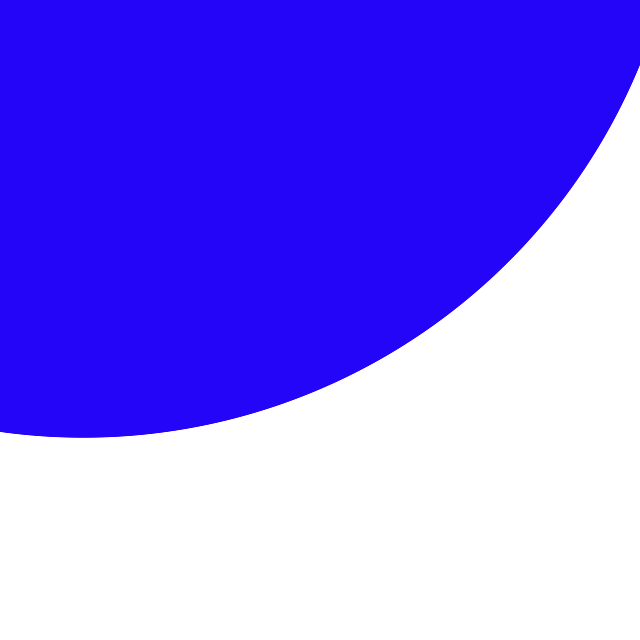
A WebGL 1 fragment shader for this background:

```glsl
precision highp float;
// A large flat blue disc enters from the upper left over a white ground.
// Its signed distance, in canvas units, is turned into a smooth edge
// about one pixel wide.

uniform vec2 u_resolution;

const vec3 WHITE = vec3(1.0);
const vec3 BLUE = vec3(0.145, 0.02, 0.97);

const vec2 DISC_CENTER = vec2(0.1302, 1.2566);
const float DISC_RADIUS = 0.9406;

// Signed distance to a circle, negative inside
float circleDistance(vec2 p, vec2 center, float radius) {
  return length(p - center) - radius;
}

// Coverage of a shape: 1 inside, 0 outside
float coverage(float dist, float pixel) {
  return 1.0 - smoothstep(-0.5 * pixel, 0.5 * pixel, dist);
}

void main() {
  vec2 p = gl_FragCoord.xy / u_resolution;
  float pixel = 1.0 / min(u_resolution.x, u_resolution.y);

  // Disc over the ground
  float disc = circleDistance(p, DISC_CENTER, DISC_RADIUS);
  vec3 color = mix(WHITE, BLUE, coverage(disc, pixel));

  gl_FragColor = vec4(color, 1.0);
}
```
